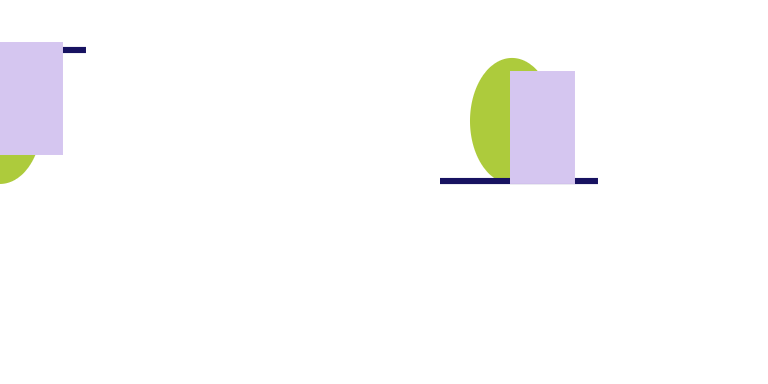
This pattern is drawn by a Shadertoy shader. Its source:

```glsl
// A sparse row of motifs on white: a lime ellipse, a navy bar and a lilac block.
// Space is folded into wide cells; the bar and the block change height
// in alternate cells, while the ellipse stays put. Unit: canvas height.

#define CELL_WIDTH    1.33333
#define ELLIPSE_Y     0.685
#define ELLIPSE_RADII vec2(0.1094, 0.1641)
#define BLOCK_X       0.0794
#define BLOCK_HALF    vec2(0.0846, 0.1471)
#define BLOCK_HEIGHTS vec2(0.7435, 0.668)
#define BAR_X         0.0182
#define BAR_HALF      vec2(0.2057, 0.0080)
#define BAR_HEIGHTS   vec2(0.8698, 0.5286)

const vec3 WHITE = vec3(1.0);
const vec3 LIME  = vec3(0.68, 0.795, 0.235);
const vec3 NAVY  = vec3(0.09, 0.07, 0.38);
const vec3 LILAC = vec3(0.837, 0.776, 0.94);

float boxDistance(vec2 p, vec2 halfSize) {
    vec2 d = abs(p) - halfSize;
    return length(max(d, 0.0)) + min(max(d.x, d.y), 0.0);
}

// First-order distance: implicit value over its gradient length
float ellipseDistance(vec2 p, vec2 radii) {
    float k = length(p / radii);
    float slope = length(p / (radii * radii));
    return k * (k - 1.0) / max(slope, 1e-4);
}

float coverage(float distance, float pixel) {
    return clamp(0.5 - distance / pixel, 0.0, 1.0);
}

void mainImage(out vec4 fragColor, in vec2 fragCoord) {
    float pixel = 1.0 / iResolution.y;
    vec2 p = fragCoord * pixel;

    // Horizontal repeat, with cells centred on the ellipse axis
    float cell = floor(p.x / CELL_WIDTH + 0.5);
    p.x -= cell * CELL_WIDTH;

    // Alternate heights of the movable parts
    float odd = mod(cell, 2.0);
    float blockY = mix(BLOCK_HEIGHTS.x, BLOCK_HEIGHTS.y, odd);
    float barY = mix(BAR_HEIGHTS.x, BAR_HEIGHTS.y, odd);

    float ellipse = ellipseDistance(p - vec2(0.0, ELLIPSE_Y), ELLIPSE_RADII);
    float bar = boxDistance(p - vec2(BAR_X, barY), BAR_HALF);
    float block = boxDistance(p - vec2(BLOCK_X, blockY), BLOCK_HALF);

    // Layers from back to front
    vec3 color = mix(WHITE, LIME, coverage(ellipse, pixel));
    color = mix(color, NAVY, coverage(bar, pixel));
    color = mix(color, LILAC, coverage(block, pixel));
    fragColor = vec4(color, 1.0);
}
```
